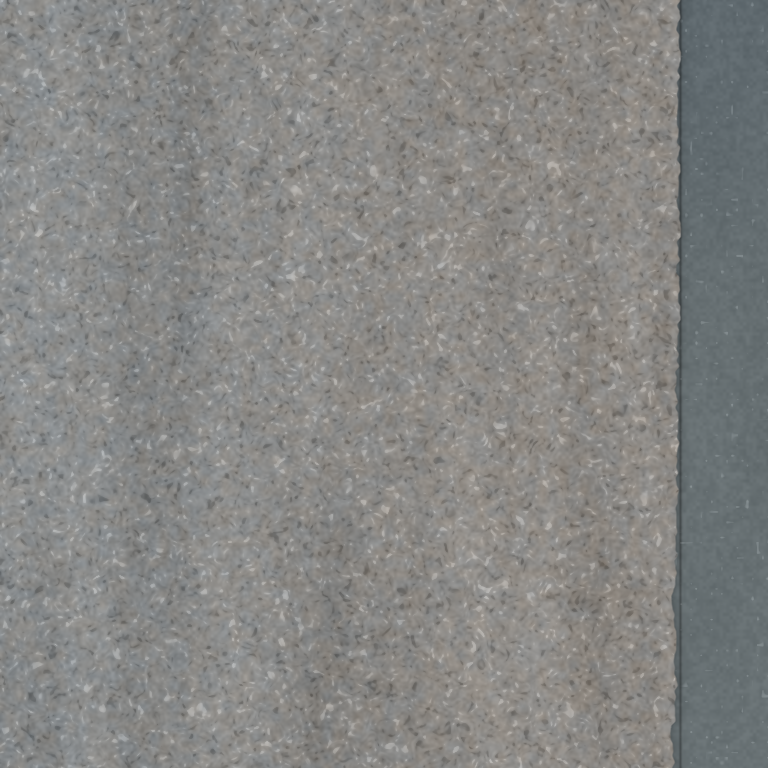
Give the GLSL for this texture, as a three.js fragment shader.

```glsl
// Grey felt cloth with soft vertical streaks and a frayed edge beside a slate strip
varying vec2 vUv;

float hash(vec2 p) {
  vec3 q = fract(vec3(p.xyx) * 0.1031);
  q += dot(q, q.yzx + 33.33);
  return fract((q.x + q.y) * q.z);
}

float noise(vec2 p) {
  vec2 i = floor(p);
  vec2 f = fract(p);
  f = f * f * (3.0 - 2.0 * f);
  return mix(mix(hash(i), hash(i + vec2(1.0, 0.0)), f.x),
             mix(hash(i + vec2(0.0, 1.0)), hash(i + 1.0), f.x), f.y);
}

// Noise centred on zero, in -1..1
float grain(vec2 p) {
  return 2.0 * noise(p) - 1.0;
}

// Soft blob with separate horizontal and vertical radii
float blob(vec2 p, vec2 centre, vec2 radius) {
  vec2 d = (p - centre) / radius;
  return exp(-dot(d, d));
}

// Short curled hairs: stretched noise in several directions
float fibres(vec2 p) {
  vec2 bent = p + 0.004 * vec2(grain(p * 70.0), grain(p * 70.0 + 37.0));
  float sum = 0.0;
  for (int i = 0; i < 4; i++) {
    float a = 0.3 + 0.785 * float(i);
    vec2 along = vec2(cos(a), sin(a));
    vec2 q = vec2(dot(bent, along), dot(bent, vec2(-along.y, along.x)));
    sum += grain(q * vec2(85.0, 260.0) + 400.0 + 61.0 * float(i));
  }
  return sum * 0.5;
}

vec3 cloth(vec2 p) {
  // Broad tint: cooler on the left, warmer on the right
  vec3 colour = mix(vec3(0.528, 0.535, 0.535), vec3(0.548, 0.535, 0.518),
                    smoothstep(0.0, 0.75, p.x));

  // Vertical streaks that drift along their length
  float streak = 0.020 * grain(vec2(p.x * 17.0 + 3.0, p.y * 1.8 + 5.0));
  streak += 0.013 * grain(vec2(p.x * 42.0 + 90.0, p.y * 3.0));
  streak -= 0.035 * blob(p, vec2(0.24, 0.85), vec2(0.035, 0.35));
  streak -= 0.030 * blob(p, vec2(0.43, 0.12), vec2(0.03, 0.25));
  streak -= 0.030 * blob(p, vec2(0.78, 0.18), vec2(0.03, 0.16));
  streak += 0.025 * blob(p, vec2(0.05, 0.60), vec2(0.04, 0.50));
  streak += 0.020 * blob(p, vec2(0.70, 0.15), vec2(0.04, 0.25));

  // Nap, dark gaps and sparse pale hairs
  float hair = fibres(p);
  float nap = 0.045 * hair + 0.030 * grain(p * 210.0) + 0.018 * grain(p * 90.0 + 17.0);
  nap += 0.08 * smoothstep(0.55, 1.0, hair) - 0.06 * smoothstep(0.5, 1.0, -hair);
  colour += streak + nap;

  // Faint warm and cool flecks
  colour += vec3(0.014, 0.0, -0.014) * grain(p * 75.0 + 210.0);
  return colour;
}

vec3 slate(vec2 p) {
  vec3 colour = mix(vec3(0.405, 0.440, 0.450), vec3(0.375, 0.415, 0.435),
                    smoothstep(0.55, 1.0, p.y));
  colour += 0.018 * grain(p * 230.0 + 70.0) + 0.014 * grain(p * 110.0 + 9.0);
  colour += 0.010 * grain(p * vec2(14.0, 5.0) + 31.0);
  colour += 0.10 * smoothstep(0.86, 1.0, noise(p * 150.0 + 300.0));
  return colour;
}

void main() {
  vec2 p = vUv;

  // Frayed border, rougher and further in towards the bottom
  float low = 1.0 - smoothstep(0.0, 0.75, p.y);
  float border = 0.884 - 0.007 * low;
  border += (0.0015 + 0.003 * low) * grain(vec2(p.y * 28.0, 4.0));
  border += 0.0025 * grain(vec2(p.y * 130.0, 8.0));
  float inside = border - p.x;

  // Slate with a contact shadow and a thin straight seam
  vec3 ground = slate(p);
  ground *= 1.0 - 0.20 * exp(-max(-inside, 0.0) / 0.006);
  ground *= 1.0 - 0.28 * exp(-pow((p.x - 0.886) / 0.0018, 2.0));

  // Cloth with a pale fuzzy lip
  vec3 felt = cloth(p);
  felt += 0.025 * exp(-pow((inside - 0.008) / 0.007, 2.0));

  vec3 colour = mix(ground, felt, smoothstep(-0.0015, 0.0015, inside));
  gl_FragColor = vec4(colour, 1.0);
}
```
